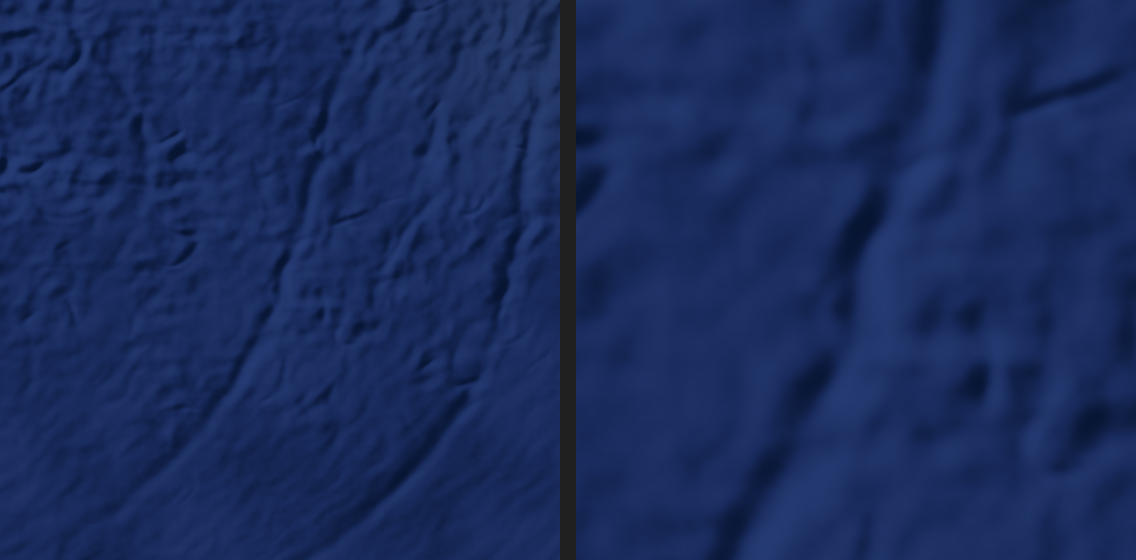
Left, the full canvas; right, a detail of the centre.
A WebGL 2 fragment shader for this texture:

```glsl
#version 300 es
precision highp float;
// Deep blue sea floor: curved ridges and crumpled rubble in low side light.

#define BASE_COLOR vec3(0.097, 0.169, 0.366)
#define DARK_COLOR vec3(0.026, 0.080, 0.195)
#define LIGHT_COLOR vec3(0.160, 0.250, 0.475)
#define HAZE_COLOR vec3(0.190, 0.275, 0.440)
#define LIGHT_DIR vec2(0.82, -0.57)
#define SOFTNESS 0.0037
#define RIDGE_WIDTH 0.015
#define CREASE_WIDTH 0.0085
#define RUBBLE 0.42
#define RELIEF 1.05
#define BROAD 0.62
#define GRAIN 0.085

uniform vec2 u_resolution;
out vec4 fragColor;

vec2 hashGradient(vec2 cell) {
    float angle = 6.2832 * fract(sin(dot(cell, vec2(127.1, 311.7))) * 43758.5453);
    return vec2(cos(angle), sin(angle));
}

// Gradient noise, roughly -0.7 to 0.7
float noise(vec2 p) {
    vec2 i = floor(p), f = p - i;
    vec2 u = f * f * f * (f * (f * 6.0 - 15.0) + 10.0);
    float a = dot(hashGradient(i), f);
    float b = dot(hashGradient(i + vec2(1, 0)), f - vec2(1, 0));
    float c = dot(hashGradient(i + vec2(0, 1)), f - vec2(0, 1));
    float d = dot(hashGradient(i + vec2(1, 1)), f - vec2(1, 1));
    return mix(mix(a, b, u.x), mix(c, d, u.x), u.y);
}

// S-shaped course shared by all the long ridges
float course(float y) {
    return 0.08 + y * (1.62 + y * (-2.05 + y * 1.03));
}

float bump(float dist, float width) {
    float t = dist / width;
    return width * exp(-t * t);
}

// Share of broken ground: high in the upper part, low at the bottom and far right
float roughness(vec2 p, float across) {
    float upper = smoothstep(0.15, 0.50, p.y + 0.35 * noise(p * 4.0 + 7.0));
    float plain = smoothstep(0.41, 0.47, across) * (1.0 - smoothstep(0.45, 0.65, p.y));
    vec2 toCorner = p - vec2(0.0, 0.82);
    float patches = max(0.3, 0.85 + 1.4 * noise(p * 8.0 + 2.0));
    return mix(0.25, patches, upper) * (1.0 - 0.8 * plain) + 0.9 * exp(-dot(toCorner, toCorner) * 28.0);
}

float longRidges(vec2 p, float across) {
    float slope = 1.62 + p.y * (-4.10 + p.y * 3.09);
    float squeeze = inversesqrt(1.0 + slope * slope);
    float sum = 0.0;
    for (int i = 0; i < 4; i++) {
        float k = float(i);
        // Two main ridges, then two that show in the upper right only
        float offset = k < 2.0 ? k * (0.47 - 0.13 * p.y) : 0.07 + 0.12 * (k - 2.0);
        float strength = 0.9 + 1.1 * noise(vec2(p.y * 10.0, k * 5.3 + 0.4));
        strength *= k < 2.0 ? smoothstep(0.0, 0.25, p.y + 0.22 * k) : 0.85 * smoothstep(0.52, 0.72, p.y);
        sum += strength * bump((across - offset) * squeeze, RIDGE_WIDTH);
    }
    // Fainter arc on the left
    float bend = p.y - 0.7;
    float arcMask = smoothstep(0.4, 0.6, p.y) * (1.0 - smoothstep(0.84, 0.94, p.y));
    float arcBreaks = 0.5 + 0.9 * noise(vec2(p.y * 14.0, 8.7));
    return sum + arcBreaks * arcMask * bump(p.x - 0.265 + 2.2 * bend * bend, 0.012);
}

float height(vec2 p) {
    vec2 warp = vec2(noise(p * 14.0 + 3.1), noise(p * 14.0 + 21.7));
    float across = p.x - course(p.y) + 0.012 * warp.x * smoothstep(-0.1, 0.6, p.y);
    float rough = roughness(p, across);
    vec2 q = p + 0.012 * warp;

    // Level ripples on the left turn into strokes along the ridges on the right
    float right = smoothstep(0.3, 0.75, p.x + 0.25 * (0.5 - p.y));
    float ripples = noise(q * vec2(19.0, 38.0) + 5.0) / 30.0;
    float strokes = noise(vec2(across * 34.0, p.y * 19.0) + 0.6 * warp) / 29.0;
    float lumps = noise(q * 27.0 + 13.0) / 27.0;
    float pebbles = noise(p * 50.0 + 19.0) / 50.0;
    float rubble = mix(ripples, strokes, 0.25 + 0.55 * right) + 0.8 * lumps + 0.4 * pebbles;

    // Short crumpled folds, in patches
    float fold = noise(vec2(q.x - 0.45 * q.y, q.y) * vec2(11.0, 13.0) + 31.0) / 12.0;
    float patches = smoothstep(0.0, 0.3, noise(p * 11.0 + 17.0));
    float creases = bump(fold, CREASE_WIDTH) * patches;

    // Faint diagonal streaks on the smooth slopes
    float streaks = noise(vec2(p.x - p.y, (p.x + p.y) * 0.4) * 27.0 + 0.5 * warp) / 220.0;
    return longRidges(p, across) + rough * (RUBBLE * rubble + creases) + streaks;
}

void main() {
    vec2 p = gl_FragCoord.xy / u_resolution;

    // Slope towards the light, with wide drifts and fine grain
    vec2 stepToLight = LIGHT_DIR * SOFTNESS;
    float tone = RELIEF * (height(p - stepToLight) - height(p + stepToLight)) / (2.0 * SOFTNESS);
    tone += BROAD * (noise(p * 3.5 + 41.0) + 0.6 * noise(p * 8.0 + 11.0));
    tone += GRAIN * (noise(p * 85.0) + noise(p * 150.0));

    // Soft highlights; shadows stay faint until the slope is steep
    float lit = 1.0 - exp(-0.9 * max(tone, 0.0));
    float steep = max(-tone, 0.0);
    float shade = 1.0 - exp(-steep * (0.65 + 0.8 * steep));
    vec3 color = mix(BASE_COLOR, LIGHT_COLOR, lit);
    color = mix(color, DARK_COLOR, shade);

    // Paler shallows in the upper right corner
    float haze = smoothstep(0.45, 0.0, distance(p, vec2(1.0, 1.0)));
    color = mix(color, HAZE_COLOR, 0.5 * haze * (1.0 - shade));
    fragColor = vec4(color, 1.0);
}
```
